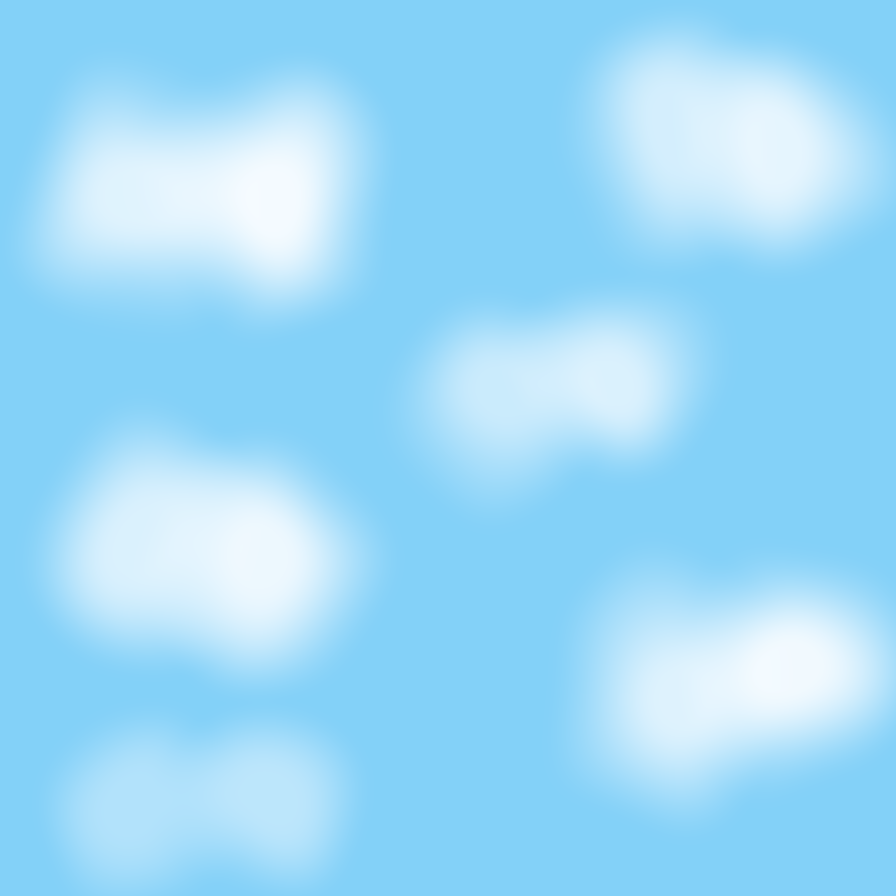
Give the GLSL for this texture, as a Shadertoy shader.

```glsl
// Soft white clouds floating on a flat light blue sky.
// Each cloud is two wide blurred puffs, screened together; clouds sit in staggered
// rows, and gentle gradient noise bends the space so that outlines vary.

const vec3 SKY_BLUE = vec3(0.515, 0.818, 0.972);
const vec3 CLOUD_WHITE = vec3(0.98, 0.99, 1.0);

const int CLOUD_COUNT = 6;
const float ROW_HEIGHT = 1.0 / 3.0;
const vec2 COLUMN_X = vec2(0.23, 0.72);       // left and right column
const vec2 COLUMN_SHIFT = vec2(-0.065, 0.04); // vertical offset of each column
const float STAGGER = 0.10;                   // sideways shift of alternate rows
const float DRIFT = 0.045;                    // vertical irregularity
const float TILT = 0.25;                      // largest cloud slant, in radians

const vec2 PUFF_RADIUS = vec2(0.086, 0.094);
const float PUFF_SPREAD = 0.068;              // half distance between puffs
const vec2 PUFF_BLUR = vec2(0.3, 1.7);        // fade range, in puff radii
const vec2 SIZE_RANGE = vec2(0.80, 1.05);
const vec2 OPACITY_RANGE = vec2(0.48, 0.95);
const float FAINT_PUFF = 0.82;                // opacity ratio of the left puff

const float WARP_SCALE = 5.0;
const float WARP_AMOUNT = 0.045;
const float HALF_PI = 1.5707963;

vec2 hashGradient(vec2 cell) {
    vec3 h = fract(vec3(cell.xyx) * vec3(0.1031, 0.1030, 0.0973));
    h += dot(h, h.yzx + 33.33);
    float angle = 4.0 * HALF_PI * fract((h.x + h.y) * h.z);
    return vec2(cos(angle), sin(angle));
}

float gradientNoise(vec2 p) {
    vec2 cell = floor(p);
    vec2 f = fract(p);
    vec2 blend = f * f * f * (f * (f * 6.0 - 15.0) + 10.0);
    vec2 e = vec2(1.0, 0.0);
    float a = dot(hashGradient(cell), f);
    float b = dot(hashGradient(cell + e), f - e);
    float c = dot(hashGradient(cell + e.yx), f - e.yx);
    float d = dot(hashGradient(cell + 1.0), f - 1.0);
    return mix(mix(a, b, blend.x), mix(c, d, blend.x), blend.y);
}

// Coverage of one blurred ellipse centred on the origin
float puff(vec2 p, float size) {
    float d = length(p / (PUFF_RADIUS * size));
    return 1.0 - smoothstep(PUFF_BLUR.x, PUFF_BLUR.y, d);
}

// Fraction of sky still visible through one cloud
float cloudClearness(vec2 p, float index) {
    float column = mod(index, 2.0);
    float row = floor(index / 2.0);
    float sway = sin(index * 2.3);
    float strength = sqrt(abs(sin(index * 2.0)));

    vec2 center = vec2(
        mix(COLUMN_X.x, COLUMN_X.y, column) + STAGGER * sin(index * HALF_PI),
        (row + 0.5) * ROW_HEIGHT + mix(COLUMN_SHIFT.x, COLUMN_SHIFT.y, column) + DRIFT * sway);
    float size = mix(SIZE_RANGE.x, SIZE_RANGE.y, strength);
    float opacity = mix(OPACITY_RANGE.x, OPACITY_RANGE.y, strength);
    vec2 arm = PUFF_SPREAD * vec2(cos(TILT * sway), sin(TILT * sway));

    vec2 q = p - center;
    float left = puff(q + arm, size) * opacity * FAINT_PUFF;
    float right = puff(q - arm, size) * opacity;
    return (1.0 - left) * (1.0 - right);
}

void mainImage(out vec4 fragColor, in vec2 fragCoord) {
    vec2 uv = fragCoord / iResolution.xy;

    // Bend the space for irregular outlines
    vec2 noisePoint = uv * WARP_SCALE;
    vec2 warp = vec2(gradientNoise(noisePoint), gradientNoise(noisePoint + 17.0));
    vec2 p = uv + WARP_AMOUNT * warp;

    // Layer the clouds over the sky
    float clearness = 1.0;
    for (int i = 0; i < CLOUD_COUNT; i++) {
        clearness *= cloudClearness(p, float(i));
    }
    fragColor = vec4(mix(CLOUD_WHITE, SKY_BLUE, clearness), 1.0);
}
```
